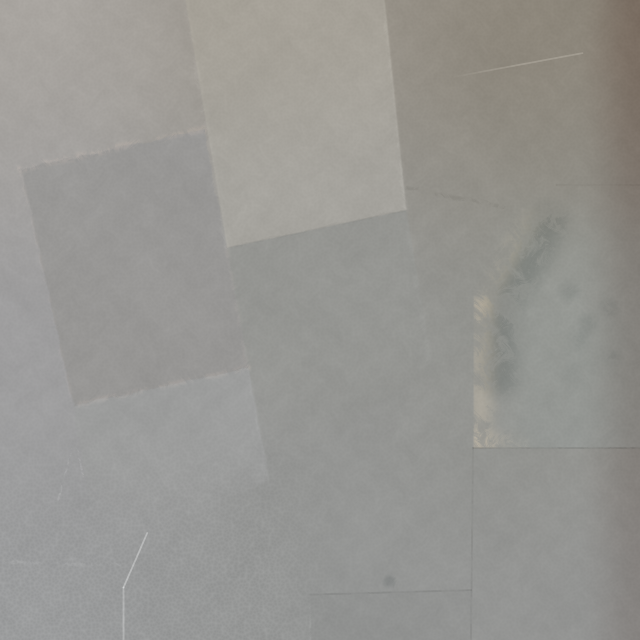
Write a WebGL 1 fragment shader that draws this texture.

```glsl
precision highp float;
// Worn grey stone paving: tilted pale slabs, faint broken scratches, and a stained slab at the right.
uniform vec2 u_resolution;

#define EDGE 0.002
#define WEAR 0.0028
#define MOTTLE 0.010
#define FINE 0.010
#define GRAIN 0.034
#define SEAM 0.024
#define STAIN vec3(0.066, 0.060, 0.058)
#define PALE vec3(0.065, 0.050, 0.030)

vec2 hash2(vec2 p) {
  return fract(sin(vec2(dot(p, vec2(127.1, 311.7)), dot(p, vec2(269.5, 183.3)))) * 4375.85);
}

// Distance to the nearest scattered cell point
float cells(vec2 p) {
  vec2 id = floor(p), f = fract(p);
  float d = 1.5;
  for (int y = -1; y <= 1; y++)
    for (int x = -1; x <= 1; x++) {
      vec2 o = vec2(float(x), float(y));
      d = min(d, length(o + hash2(id + o) - f));
    }
  return d;
}

// Layered, warped sines, roughly -1 to 1
float cloud(vec2 p) {
  float sum = 0.0, amp = 0.5;
  for (int i = 0; i < 5; i++) {
    p += 0.6 * sin(p.yx * 1.3 + float(i));
    sum += amp * sin(p.x) * sin(p.y + 0.7);
    p = mat2(1.5, 1.1, -1.1, 1.5) * p + 2.3;
    amp *= 0.7;
  }
  return sum;
}

float segment(vec2 p, vec2 a, vec2 b) {
  vec2 ab = b - a;
  return length(p - a - ab * clamp(dot(p - a, ab) / dot(ab, ab), 0.0, 1.0));
}

float stroke(vec2 p, vec2 a, vec2 b, float width) {
  return 1.0 - smoothstep(0.2 * width, 1.3 * width, segment(p, a, b));
}

float side(vec2 p, vec2 a, vec2 b) {
  vec2 t = normalize(b - a);
  return t.x * (p.y - a.y) - t.y * (p.x - a.x);
}

// Coverage of a convex slab with counter-clockwise corners
float slab(vec2 p, vec2 a, vec2 b, vec2 c, vec2 d) {
  float inside = min(min(side(p, a, b), side(p, b, c)), min(side(p, c, d), side(p, d, a)));
  return smoothstep(-EDGE, EDGE, inside);
}

vec3 column(float y, vec3 low, vec3 middle, vec3 high) {
  return mix(mix(low, middle, smoothstep(0.0, 0.5, y)), high, smoothstep(0.45, 1.0, y));
}

void main() {
  vec2 p = gl_FragCoord.xy / u_resolution;
  float mottle = cloud(p * 19.0), fine = cloud(p * 85.0 + 4.0);
  vec2 q = p + WEAR * vec2(fine, cloud(p * 70.0));
  float broken = smoothstep(-0.35, 0.45, fine + 0.5 * mottle);

  // Broad light, from cool left to warm right
  vec3 left = column(p.y, vec3(0.605, 0.61, 0.612), vec3(0.62, 0.618, 0.62), vec3(0.66, 0.645, 0.625));
  vec3 centre = column(p.y, vec3(0.58, 0.585, 0.58), vec3(0.585, 0.587, 0.577), vec3(0.60, 0.58, 0.545));
  vec3 right = column(p.y, vec3(0.58, 0.583, 0.577), vec3(0.575, 0.577, 0.558), vec3(0.55, 0.525, 0.48));
  vec3 col = mix(mix(left, centre, smoothstep(0.05, 0.52, p.x)), right, smoothstep(0.5, 0.85, p.x));

  // Tilted slabs
  vec2 hub = vec2(0.355, 0.613), joint = vec2(0.388, 0.425), foot = vec2(0.42, 0.25);
  vec2 corner = vec2(0.635, 0.672), heel = vec2(0.115, 0.366);
  vec2 west = vec2(0.033, 0.736), north = vec2(0.319, 0.798);
  float lower = slab(q, heel, vec2(0.154, 0.12), foot, joint) * smoothstep(0.16, 0.30, p.y);
  col = mix(col, vec3(0.613, 0.616, 0.613), lower);
  float dark = slab(q, heel, joint, north, west);
  col = mix(col, vec3(0.594, 0.59, 0.583) + 0.02 * (p.y - 0.55), dark);
  float middle = slab(p, foot, vec2(0.675, 0.43), corner, hub);
  col = mix(col, vec3(0.583, 0.586, 0.572), 0.8 * middle * smoothstep(0.27, 0.48, p.y));
  float light = slab(p, hub, corner, vec2(0.60, 1.01), vec2(0.288, 1.01));
  col = mix(col, mix(vec3(0.648, 0.64, 0.617), vec3(0.65, 0.632, 0.595), smoothstep(0.65, 1.0, p.y)), light);

  // Worn pale rims and soft seams
  float rim = stroke(q, west, north, 0.007) + 0.8 * stroke(q, heel, joint, 0.006);
  rim += 0.4 * stroke(q, west, heel, 0.004) + 0.4 * stroke(q, hub, joint, 0.005);
  col += vec3(0.036, 0.025, 0.019) * rim * broken;
  float seam = 0.7 * stroke(q, hub, vec2(0.29, 1.0), 0.005) + 0.7 * stroke(q, corner, vec2(0.60, 1.0), 0.004);
  seam += 0.4 * stroke(q, corner, vec2(0.672, 0.44), 0.006) + 0.5 * stroke(q, joint, foot, 0.004);
  col += SEAM * seam * (0.4 + 0.6 * broken);
  col -= 0.7 * SEAM * stroke(q, hub, corner, 0.002);

  // Stained slab: pale crust, dark drift, scattered spots
  float blotch = 0.3 + 0.9 * smoothstep(-0.5, 0.5, fine + mottle);
  float panel = smoothstep(0.738, 0.742, p.x) * smoothstep(0.298, 0.302, p.y) * (1.0 - smoothstep(0.60, 0.72, p.y));
  col += vec3(0.008, 0.016, 0.018) * panel * smoothstep(0.75, 0.84, p.x);
  vec2 base = vec2(0.75, 0.31), bend = vec2(0.755, 0.52);
  float crust = 1.0 - smoothstep(0.0, 0.035, segment(q, base, bend));
  crust += 0.7 * (1.0 - smoothstep(0.0, 0.03, segment(q, bend, vec2(0.83, 0.66))));
  crust += 0.7 * (1.0 - smoothstep(0.0, 0.03, segment(q, base, vec2(0.81, 0.305))));
  col += PALE * crust * panel * blotch;
  vec2 turn = vec2(0.785, 0.52);
  float drift = min(segment(q, vec2(0.86, 0.65), turn), segment(q, turn, vec2(0.782, 0.41)));
  col -= STAIN * (1.0 - smoothstep(0.004, 0.05, drift)) * blotch;
  for (int i = 0; i < 6; i++) {
    float k = float(i);
    vec2 spot = vec2(0.925 + 0.035 * sin(k * 2.4 - 1.5), 0.545 - 0.026 * k);
    col -= 0.5 * STAIN * blotch * (1.0 - smoothstep(0.004, 0.024, length(q - spot)));
  }
  col -= 0.8 * STAIN * (1.0 - smoothstep(0.004, 0.013, length(q - vec2(0.608, 0.091))));

  // Straight joints of the lower and right paving
  vec2 padLeft = vec2(0.485, 0.071), padRight = vec2(0.736, 0.078);
  float joints = stroke(p, vec2(0.74, 0.30), vec2(1.0, 0.30), 0.002) + 0.7 * stroke(p, vec2(0.736, 0.0), vec2(0.739, 0.30), 0.002);
  joints += 0.8 * stroke(p, padLeft, padRight, 0.002) + 0.5 * stroke(p, vec2(0.87, 0.711), vec2(1.0, 0.711), 0.002);
  col -= 0.055 * joints * (0.4 + 0.6 * broken);
  col -= 0.01 * slab(p, vec2(0.485, -0.1), vec2(0.736, -0.1), padRight, padLeft);
  col += SEAM * broken * (stroke(p, vec2(0.485, 0.0), padLeft, 0.002) + stroke(q, vec2(0.0, 0.122), vec2(0.19, 0.118), 0.003));

  // Scratches and cracks
  vec2 nick = vec2(0.193, 0.082), peak = vec2(0.117, 0.316);
  float scratch = 0.8 * stroke(p, vec2(0.193, 0.0), nick, 0.002) + stroke(p, nick, vec2(0.23, 0.167), 0.0018);
  scratch += 0.65 * stroke(p, vec2(0.71, 0.88), vec2(0.91, 0.917), 0.0018) * smoothstep(0.68, 0.82, p.x);
  scratch += 0.35 * broken * (stroke(p, vec2(0.091, 0.219), peak, 0.002) + stroke(p, peak, vec2(0.134, 0.238), 0.002));
  col += 0.12 * scratch;
  col -= 0.035 * broken * stroke(q, vec2(0.638, 0.707), vec2(0.794, 0.675), 0.004);

  // Brown shade down the right side, then surface texture
  col -= mix(vec3(0.055, 0.07, 0.075), vec3(0.075, 0.10, 0.10), p.y) * smoothstep(0.90, 1.0, p.x + 0.008 * mottle);
  float rough = 0.45 + 0.75 * (1.0 - smoothstep(0.08, 0.38, p.y)) * (1.0 - smoothstep(0.40, 0.55, p.x));
  col += MOTTLE * mottle + FINE * fine + GRAIN * rough * (cells(p * 190.0) - 0.45);
  gl_FragColor = vec4(clamp(col, 0.0, 1.0), 1.0);
}
```
